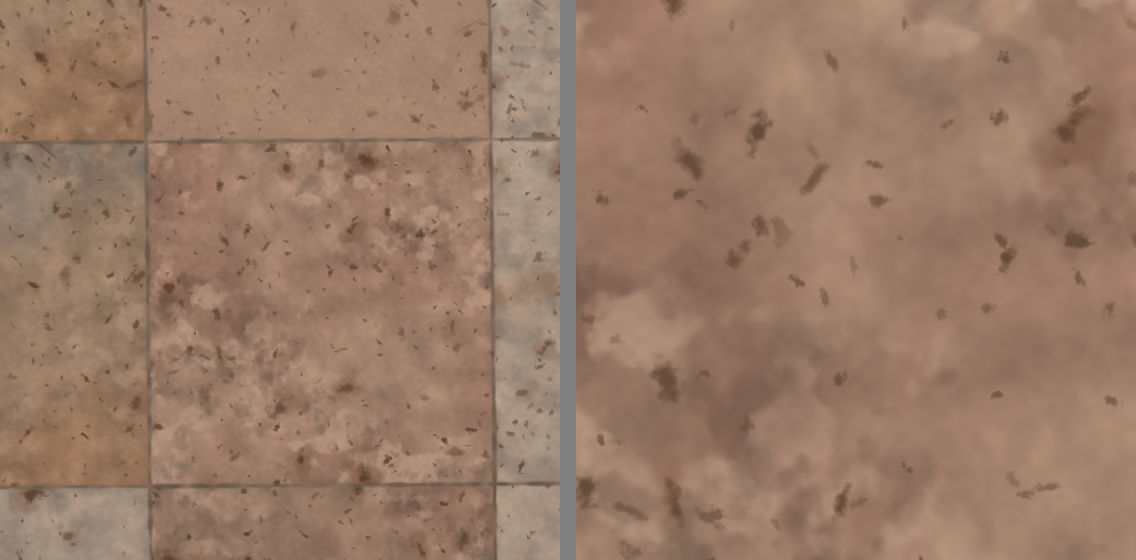
Left: the whole. Right: its middle third, enlarged.
Write a three.js fragment shader that draws this texture.

```glsl
varying vec2 vUv;

const float TILE_PITCH = 0.6155;
const vec2 TILE_ORIGIN = vec2(0.264, 0.133);
const vec2 JOINT_SKEW = vec2(0.011, -0.007);
const float JOINT_HALF_WIDTH = 0.0034;
const float JOINT_SOFTNESS = 0.0055;
const float JOINT_WOBBLE = 0.0035;

const vec3 TAN = vec3(0.645, 0.518, 0.435);
const vec3 OCHRE = vec3(0.59, 0.485, 0.395);
const vec3 PALE = vec3(0.645, 0.575, 0.51);
const vec3 ROSE = vec3(0.53, 0.39, 0.33);
const vec3 CREAM = vec3(0.75, 0.62, 0.53);
const vec3 HONEY = vec3(0.63, 0.475, 0.36);
const vec3 SLATE = vec3(0.50, 0.465, 0.43);
const vec3 RUST = vec3(0.46, 0.31, 0.23);
const vec3 PIT = vec3(0.33, 0.235, 0.165);
const vec3 JOINT = vec3(0.45, 0.375, 0.315);

float hash(vec2 p) {
  return fract(sin(dot(p, vec2(127.1, 311.7))) * 43758.545);
}

float noise(vec2 p) {
  vec2 i = floor(p);
  vec2 f = fract(p);
  f = f * f * (3.0 - 2.0 * f);
  return mix(mix(hash(i), hash(i + vec2(1.0, 0.0)), f.x),
             mix(hash(i + vec2(0.0, 1.0)), hash(i + 1.0), f.x), f.y);
}

float fbm(vec2 p) {
  float sum = 0.0;
  float amplitude = 0.53;
  for (int i = 0; i < 4; i++) {
    sum += amplitude * noise(p);
    p = mat2(1.6, 1.2, -1.2, 1.6) * p + 5.3;
    amplitude *= 0.5;
  }
  return sum;
}

// Scattered ragged cavities; radius is a fraction of the grid cell
float pits(vec2 p, float scale, float radius, float density, float stretch) {
  vec2 g = p * scale;
  vec2 base = floor(g);
  float ragged = (fbm(g * 1.3 / radius) - 0.5) * radius * 1.7;
  float cover = 0.0;
  for (int j = -1; j <= 1; j++) {
    for (int i = -1; i <= 1; i++) {
      vec2 cell = base + vec2(float(i), float(j));
      vec2 jitter = vec2(hash(cell + 1.7), hash(cell + 8.3));
      vec2 r = g - cell - 0.1 - 0.8 * jitter;
      float angle = 6.283 * hash(cell + 3.1);
      r = mat2(cos(angle), -sin(angle), sin(angle), cos(angle)) * r;
      r *= vec2(0.75, mix(1.0, stretch, hash(cell + 5.9)));
      float size = radius * mix(0.5, 1.1, hash(cell + 12.4));
      float depth = step(hash(cell), density) * mix(0.4, 1.0, jitter.x);
      float blob = 1.0 - smoothstep(size * 0.1, size * 1.3, length(r) + ragged);
      cover = max(cover, depth * blob);
    }
  }
  return cover;
}

void main() {
  // Slightly skewed tile grid
  vec2 skewed = vUv + JOINT_SKEW * (vUv.yx - 0.5);
  vec2 grid = (skewed - TILE_ORIGIN) / TILE_PITCH;
  vec2 id = floor(grid);
  vec2 local = fract(grid);
  float left = step(id.x, -0.5);
  float right = step(0.5, id.x);
  float middle = 1.0 - left - right;
  float top = step(0.5, id.y);
  float bottom = step(id.y, -0.5);
  float wear = 1.0 - 0.75 * top * middle;

  // Independent stone pattern on each tile
  vec2 p = vUv + id * vec2(7.31, 4.73) + 11.0;
  float cloud = fbm(p * 6.0);
  float mottle = fbm(p * 24.0 + 3.0);
  float grain = noise(p * 140.0);

  vec3 stone = mix(TAN, OCHRE, left);
  stone = mix(stone, PALE, max(right, left * bottom));
  stone *= 1.0 - 0.1 * bottom * middle;

  // Broad stains and mineral bands
  float warp = (cloud - 0.5) * 0.7;
  float heart = exp(-12.0 * dot(local - vec2(0.24, 0.5), local - vec2(0.24, 0.5)));
  float rose = smoothstep(0.45, 0.75, cloud + 0.2 * heart) * middle * wear;
  stone = mix(stone, ROSE, 0.65 * rose);
  float lowBand = 1.0 - smoothstep(0.0, 0.4, local.y - 0.3 * local.x + 0.26 + warp);
  stone = mix(stone, HONEY, 0.8 * lowBand * left * (1.0 - bottom));
  float highBand = smoothstep(0.66, 0.96, local.y + warp - 0.25 * (local.x - 0.75));
  stone = mix(stone, SLATE, 0.75 * highBand * left * (1.0 - top - bottom));
  float thinBand = exp(-pow((local.y - 0.56 + 0.15 * warp) / 0.05, 2.0));
  stone = mix(stone, HONEY, 0.45 * thinBand * right * (1.0 - top - bottom));

  // Mottling, grain and crusty pale patches gathered near the tile rim
  stone *= 1.0 + (mottle - 0.5) * 0.32 * wear + (cloud - 0.5) * 0.16;
  vec2 fromCenter = abs(local - 0.5) * 2.0;
  float rim = smoothstep(0.3, 1.0, max(fromCenter.x, 0.8 * fromCenter.y));
  float crustZone = smoothstep(0.4, 0.75, fbm(p * 7.0 + 21.0) + 0.22 * rim);
  float crust = smoothstep(0.46, 0.68, fbm(p * 34.0 + 9.0));
  float crustShade = smoothstep(0.48, 0.72, fbm(p * 30.0 + 41.0));
  float crustAmount = crustZone * wear * mix(0.55, 1.0, middle);
  stone = mix(stone, CREAM, 0.65 * crust * crustAmount);
  stone *= 1.0 - 0.15 * crustShade * crustAmount;
  stone *= 1.0 + (grain - 0.5) * 0.05;

  // Rusty halos, cavities of three sizes and hairline scratches
  float halo = pits(p, 9.0, 0.3, 0.35, 1.6);
  stone = mix(stone, RUST, 0.45 * halo * wear);
  float cavity = pits(p, 9.0, 0.13, 0.45, 2.2);
  cavity = max(cavity, 0.9 * pits(p + 3.7, 20.0, 0.17, 0.38, 2.4));
  cavity = max(cavity, 0.7 * pits(p + 6.1, 42.0, 0.18, 0.24, 1.8));
  cavity = max(cavity, 0.5 * pits(p + 9.2, 6.0, 0.17, 0.16, 16.0));
  stone = mix(stone, PIT, 0.9 * cavity * mix(0.7, 1.0, wear));

  // Worn, partly faded joints with a soft dirty margin
  float wobble = (noise(vUv * 45.0) - 0.5) * JOINT_WOBBLE;
  vec2 edge = min(local, 1.0 - local) * TILE_PITCH;
  float joint = min(edge.x, edge.y) + wobble;
  float margin = exp(-max(joint, 0.0) / 0.008);
  stone *= 1.0 - 0.14 * margin * noise(vUv * 28.0 + 4.0);
  float filled = 1.0 - smoothstep(JOINT_HALF_WIDTH - JOINT_SOFTNESS * 0.5,
                                  JOINT_HALF_WIDTH + JOINT_SOFTNESS * 0.5, joint);
  vec3 mortar = JOINT * (0.84 + 0.32 * noise(vUv * 60.0));
  float strength = mix(0.65, 1.0, noise(vUv * 17.0 + 2.0));
  vec3 color = mix(stone, mortar, strength * filled);

  gl_FragColor = vec4(color * mix(0.98, 1.02, vUv.y), 1.0);
}
```
